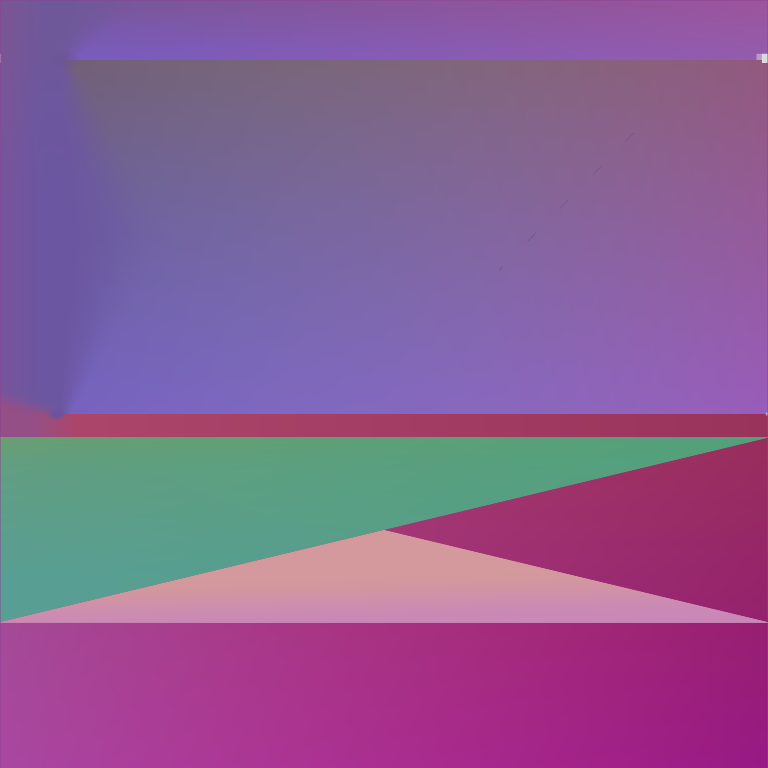
This background is drawn by a Shadertoy shader. Its source:

```glsl
// Draws soft violet panels above a red strip and green, pink and magenta triangles.

// Blend of four corner colours: bottom left, bottom right, top left, top right.
vec3 corners(vec3 bl, vec3 br, vec3 tl, vec3 tr, vec2 t) {
    t = clamp(t, 0.0, 1.0);
    return mix(mix(bl, br, t.x), mix(tl, tr, t.x), t.y);
}

// Smooth coverage of the side where d is positive.
float cover(float d) {
    float px = 1.0 / min(iResolution.x, iResolution.y);
    return smoothstep(-0.5 * px, 0.5 * px, d);
}

// Position of y between two heights.
float span(float low, float high, float y) {
    return clamp((y - low) / (high - low), 0.0, 1.0);
}

// Violet panel with a brownish top, a blue lower left and a brighter middle.
vec3 panelColor(vec2 p) {
    vec2 t = vec2(p.x, span(0.461, 0.922, p.y));
    vec3 c = corners(vec3(0.46, 0.37, 0.75), vec3(0.60, 0.36, 0.73),
                     vec3(0.44, 0.36, 0.46), vec3(0.57, 0.35, 0.49), t);
    c += vec3(-0.015, 0.045, 0.01) * 4.0 * t.x * (1.0 - t.x);
    return c + vec3(-0.03, 0.0, 0.03) * sin(3.14159 * t.y) * (1.0 - t.x);
}

// Upper violet scene, including the soft column on the left.
vec3 upperScene(vec2 p) {
    vec3 column = mix(vec3(0.46, 0.33, 0.61), vec3(0.42, 0.34, 0.63),
                      smoothstep(0.0, 0.06, p.x));
    column += vec3(0.015, 0.005, -0.03) * smoothstep(0.75, 1.0, p.y);

    vec3 band = corners(vec3(0.46, 0.36, 0.76), vec3(0.58, 0.36, 0.68),
                        vec3(0.45, 0.34, 0.60), vec3(0.61, 0.33, 0.61),
                        vec2(p.x, span(0.922, 1.0, p.y)));
    float inBand = cover(p.y - 0.922);
    float edge = min(abs(p.y - 0.922), abs(p.y - 0.461));
    float softness = 0.012 + edge * mix(0.6, 1.6, inBand);
    vec3 c = mix(column, mix(panelColor(p), band, inBand),
                 smoothstep(0.078, 0.082 + softness, p.x));

    // Red bleed in the lower corner of the column
    float bleed = smoothstep(0.014, -0.014, p.y - 0.482 + 0.27 * p.x);
    return mix(c, vec3(0.58, 0.31, 0.52), bleed * (1.0 - smoothstep(0.065, 0.085, p.x)));
}

// Red strip and the magenta field under it.
vec3 lowerScene(vec2 p) {
    vec3 strip = mix(vec3(0.68, 0.28, 0.42), vec3(0.60, 0.20, 0.36), p.x);
    strip = mix(vec3(0.58, 0.31, 0.53), strip, smoothstep(0.03, 0.11, p.x));

    vec3 wedge = corners(vec3(0.64, 0.20, 0.50), vec3(0.58, 0.13, 0.43),
                         vec3(0.64, 0.23, 0.42), vec3(0.60, 0.18, 0.36),
                         vec2(span(0.5, 1.0, p.x), span(0.19, 0.43, p.y)));
    vec3 ground = corners(vec3(0.66, 0.28, 0.63), vec3(0.59, 0.10, 0.52),
                          vec3(0.64, 0.29, 0.59), vec3(0.59, 0.12, 0.44), p / vec2(1.0, 0.189));
    ground += vec3(0.04, -0.01, -0.01) * 4.0 * p.x * (1.0 - p.x);

    vec3 c = mix(ground, wedge, cover(p.y - 0.189));
    return mix(c, strip, cover(p.y - 0.431));
}

void mainImage(out vec4 fragColor, in vec2 fragCoord) {
    vec2 p = fragCoord / iResolution.xy;
    vec3 color = mix(lowerScene(p), upperScene(p), cover(p.y - 0.461));

    // Blue notch and dim smudge at the panel corners
    float notch = length((p - vec2(0.074, 0.460)) * vec2(0.5, 1.0));
    color = mix(color, vec3(0.38, 0.33, 0.66), 0.8 * smoothstep(0.008, 0.002, notch));
    float smudge = length((p - vec2(0.084, 0.922)) * vec2(0.6, 1.0));
    color = mix(color, vec3(0.42, 0.33, 0.58), 0.6 * smoothstep(0.015, 0.002, smudge));

    // Green triangle above the rising diagonal
    float rise = p.y - 0.190 - 0.240 * p.x;
    vec3 green = corners(vec3(0.35, 0.62, 0.58), vec3(0.32, 0.62, 0.52),
                         vec3(0.39, 0.62, 0.49), vec3(0.32, 0.63, 0.48),
                         vec2(p.x, span(0.25, 0.431, p.y)));
    green += vec3(0.02, 0.0, -0.04) * smoothstep(0.39, 0.431, p.y) * (1.0 - p.x);
    color = mix(color, green, cover(rise * 0.972) * cover(0.431 - p.y));

    // Pink triangle resting on the ground
    float roof = 0.310 - 0.240 * abs(p.x - 0.5) - p.y;
    vec3 pink = mix(vec3(0.79, 0.53, 0.72), vec3(0.83, 0.60, 0.61),
                    smoothstep(0.185, 0.255, p.y + 0.025 * (0.5 - p.x)));
    color = mix(color, pink, cover(roof * 0.972) * cover(p.y - 0.189));

    // Faint dashes along a diagonal
    float diagonal = abs(p.y - 0.648 - 1.02 * (p.x - 0.65)) * 0.7;
    float dash = smoothstep(0.72, 0.78, fract((p.x - 0.655) / 0.0425));
    float extent = step(0.65, p.x) * step(p.x, 0.84);
    color = mix(color, vec3(0.40, 0.32, 0.50), 0.6 * dash * extent * cover(0.0006 - diagonal));

    // Pale specks where the panel edges meet the sides
    float speck = cover(p.x - 0.992) * cover(0.006 - abs(p.y - 0.924));
    speck += 0.5 * cover(p.x - 0.985) * cover(0.004 - abs(p.y - 0.926));
    speck += 0.5 * cover(0.0015 - p.x) * cover(0.006 - abs(p.y - 0.924));
    speck += 0.6 * cover(p.x - 0.997) * cover(0.002 - abs(p.y - 0.461));
    color = mix(color, vec3(0.86, 0.85, 0.87), min(speck, 1.0));

    // Thin violet rim
    float rim = min(min(p.x, 1.0 - p.x), 1.0 - p.y);
    color = mix(color, vec3(0.55, 0.25, 0.58), 0.45 * cover(0.0013 - rim));
    fragColor = vec4(color, 1.0);
}
```
